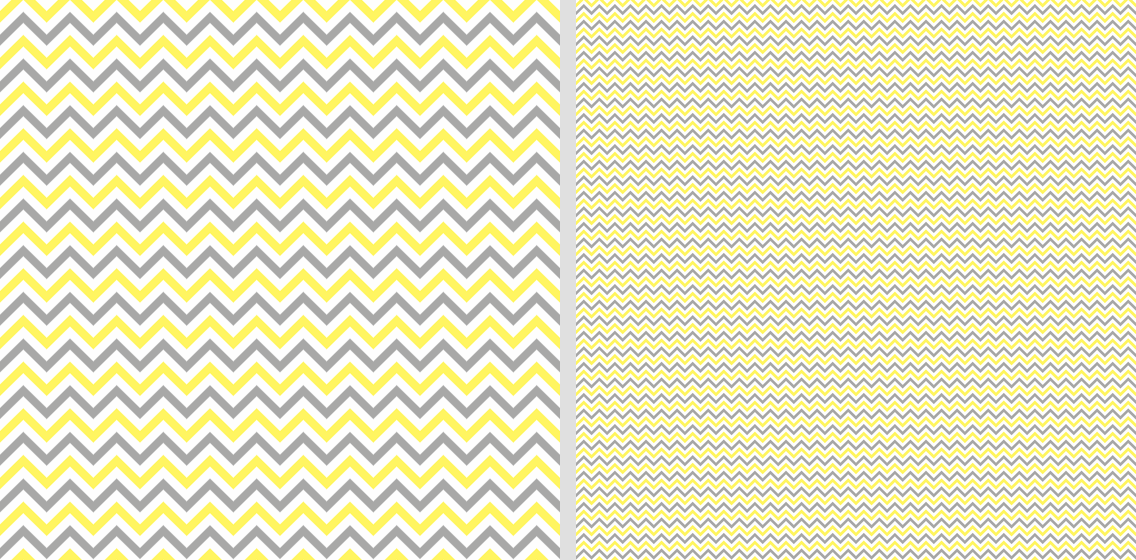
Left: one tile. Right: repeated 3 by 3.
Write a Shadertoy shader that draws this pattern.

```glsl
// Seamless chevron pattern: grey and yellow zigzag bands alternate on off-white.
// A triangle wave bends the vertical coordinate, and each band is a distance
// to its centre line, wrapped over a whole number of repeats.

const float REPEATS = 12.0;        // zigzags across, band pairs down
const float SWING = 0.49;          // valley-to-peak height, in cells
const float GREY_CENTRE = 0.383;   // mean band height within a cell
const float YELLOW_CENTRE = 0.883;
const float GREY_WIDTH = 0.236;    // vertical thickness, in cells
const float YELLOW_WIDTH = 0.244;
const float RIM_WIDTH = 0.025;     // deeper tint along the yellow edges

const vec3 PAPER = vec3(0.995);
const vec3 GREY = vec3(0.657, 0.657, 0.653);
const vec3 YELLOW = vec3(1.0, 0.962, 0.38);
const vec3 YELLOW_RIM = vec3(1.0, 0.96, 0.29);

// Triangle wave: lowest at whole x, highest halfway between
float zigzag(float x) {
    return SWING * (0.5 - 2.0 * abs(fract(x) - 0.5));
}

// Signed vertical distance to a band repeated once per cell, negative inside
float bandDistance(float y, float centre, float width) {
    return abs(fract(y - centre + 0.5) - 0.5) - 0.5 * width;
}

// Smoothed coverage of the region where d is negative
float coverage(float d, float blur) {
    return 1.0 - smoothstep(-blur, blur, d);
}

void mainImage(out vec4 fragColor, in vec2 fragCoord) {
    vec2 cell = fragCoord / iResolution.xy * REPEATS;
    float y = cell.y - zigzag(cell.x);

    // One pixel across the slanted edge, measured vertically
    float slope = 2.0 * SWING;
    float blur = 0.75 * REPEATS / min(iResolution.x, iResolution.y)
               * sqrt(1.0 + slope * slope);

    float grey = bandDistance(y, GREY_CENTRE, GREY_WIDTH);
    float yellow = bandDistance(y, YELLOW_CENTRE, YELLOW_WIDTH);

    // Yellow core inside a slightly deeper rim
    vec3 yellowInk = mix(YELLOW_RIM, YELLOW, coverage(yellow + RIM_WIDTH, blur));

    vec3 color = PAPER;
    color = mix(color, GREY, coverage(grey, blur));
    color = mix(color, yellowInk, coverage(yellow, blur));
    fragColor = vec4(color, 1.0);
}
```
